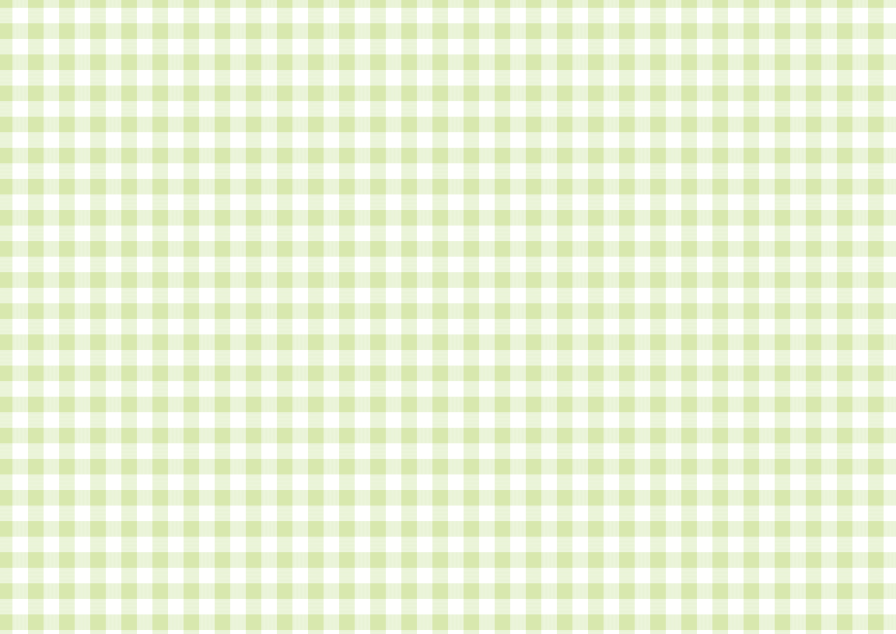
Give the GLSL for this pattern, as a WebGL 1 fragment shader.

```glsl
precision highp float;
uniform vec2 u_resolution;

#define REPEATS_ACROSS 28.8
#define STRIPE_WIDTH 0.5
#define PHASE vec2(0.1, 0.25)
#define THREADS_PER_REPEAT 8.0
#define THREAD_DEPTH 0.07
#define EDGE_PIXELS 0.6
#define GROUND_COLOR vec3(1.0, 1.0, 0.995)
#define SINGLE_COLOR vec3(0.92, 0.957, 0.85)
#define CROSSED_COLOR vec3(0.848, 0.91, 0.682)

// Soft coverage of the two stripe sets, x for columns and y for rows
vec2 stripeCoverage(vec2 cell, float softness) {
  vec2 centered = abs(fract(cell - 0.5 * STRIPE_WIDTH + 0.5) - 0.5);
  return 1.0 - smoothstep(-softness, softness, centered - 0.5 * STRIPE_WIDTH);
}

// Fine threads with a slow drift in strength
vec2 threadShade(vec2 cell) {
  vec2 fine = sin(6.2832 * THREADS_PER_REPEAT * cell);
  vec2 drift = 0.75 + 0.25 * sin(2.3 * cell + 1.7 * sin(0.9 * cell.yx));
  return fine * drift;
}

void main() {
  // One unit is one repeat, measured from the upper left
  vec2 fromTop = vec2(gl_FragCoord.x, u_resolution.y - gl_FragCoord.y);
  float pixel = REPEATS_ACROSS / u_resolution.x;
  vec2 cell = fromTop * pixel + PHASE;

  vec2 stripe = stripeCoverage(cell, EDGE_PIXELS * pixel);

  // Threads cross each stripe and fade when too fine to resolve
  float visible = 1.0 - smoothstep(0.4, 0.8, pixel * THREADS_PER_REPEAT);
  vec2 weave = threadShade(cell).yx * THREAD_DEPTH * visible;
  float crossed = stripe.x * stripe.y;
  vec2 single = stripe * (1.0 - stripe.yx) * (1.0 + weave);

  vec3 color = GROUND_COLOR;
  color += (SINGLE_COLOR - GROUND_COLOR) * (single.x + single.y);
  color += (CROSSED_COLOR - GROUND_COLOR) * crossed;
  gl_FragColor = vec4(color, 1.0);
}
```
